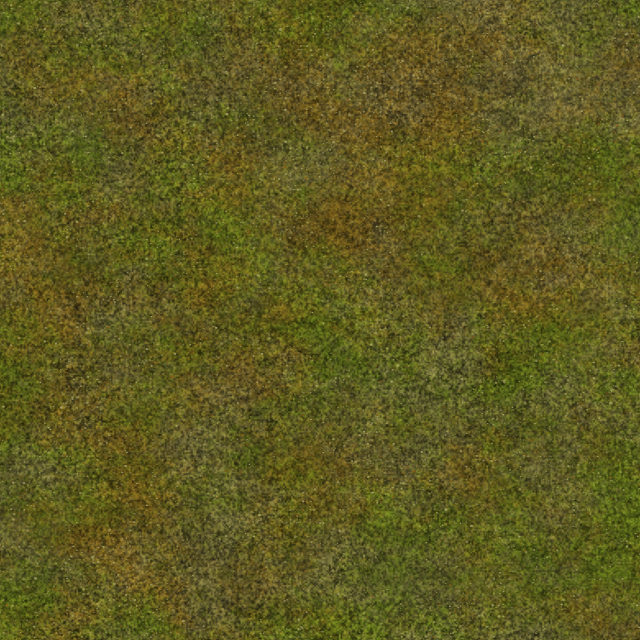
Reproduce this texture procedurally as a WebGL 1 fragment shader.

```glsl
precision highp float;
// Mossy meadow ground: mottled green, brown and grey patches with fine grain and pale specks.

#define PATCH_SCALE 6.0
#define GRAIN_SCALE 390.0
#define GRAIN_CONTRAST 0.53
#define HUE_GRAIN 0.6
#define SPECK_SCALE 120.0
#define SPECK_DENSITY 0.32
#define BRIGHTNESS 0.97

uniform vec2 u_resolution;

const vec3 GREEN  = vec3(0.325, 0.385, 0.085);
const vec3 BROWN  = vec3(0.420, 0.330, 0.095);
const vec3 GREY   = vec3(0.395, 0.370, 0.220);
const vec3 PALE   = vec3(0.660, 0.640, 0.400);
const vec3 ORANGE = vec3(0.540, 0.350, 0.090);

float hash(vec2 p) {
  vec3 q = fract(p.xyx * 0.1031);
  q += dot(q, q.yzx + 33.33);
  return fract((q.x + q.y) * q.z);
}

float noise(vec2 p) {
  vec2 cell = floor(p);
  vec2 f = fract(p);
  f = f * f * (3.0 - 2.0 * f);
  float low = mix(hash(cell), hash(cell + vec2(1.0, 0.0)), f.x);
  float high = mix(hash(cell + vec2(0.0, 1.0)), hash(cell + vec2(1.0)), f.x);
  return mix(low, high, f.y);
}

// Rough fractal noise, centred on 0.5; each octave is turned to hide the lattice.
float mottle(vec2 p) {
  float sum = 0.0;
  float total = 0.0;
  float weight = 1.0;
  for (int i = 0; i < 5; i++) {
    sum += weight * noise(p);
    total += weight;
    weight *= 0.75;
    p = mat2(0.8, 0.6, -0.6, 0.8) * p * 2.03 + 17.3;
  }
  return sum / total;
}

// Blades and crumbs: zero-mean brightness at three small sizes.
float grain(vec2 p) {
  vec2 turned = mat2(0.86, 0.5, -0.5, 0.86) * p;
  return 1.1 * noise(p * GRAIN_SCALE) + noise(turned * GRAIN_SCALE * 0.56 + 31.0)
       + 0.35 * noise(p * GRAIN_SCALE * 0.28 + 73.0) - 1.225;
}

// Scattered small petals and grit, one candidate per cell.
vec3 addSpecks(vec3 ground, vec2 p, float abundance) {
  for (int i = 0; i < 3; i++) {
    float layer = float(i);
    float scale = SPECK_SCALE * (1.0 + 0.3 * layer);
    vec2 q = p * scale + layer * 41.7;
    vec2 cell = floor(q);
    vec2 centre = 0.35 + 0.3 * vec2(hash(cell + 3.1), hash(cell + 8.7));
    float radius = mix(0.10, 0.26, hash(cell + 13.3));
    float blur = 0.6 * scale / u_resolution.y;
    float disc = 1.0 - smoothstep(radius - blur, radius + blur,
                                  length((fract(q) - centre) * vec2(0.9, 1.1)));
    float present = step(hash(cell + 21.9), SPECK_DENSITY * abundance);
    vec3 tint = mix(PALE, ORANGE, step(0.72, hash(cell + 29.3)));
    float random = hash(cell + 37.1);
    float strength = mix(0.15, 0.9, random * random);
    ground = mix(ground, tint, disc * present * strength);
  }
  return ground;
}

void main() {
  vec2 p = gl_FragCoord.xy / u_resolution.y;
  vec2 wide = p * vec2(0.85, 1.15) * PATCH_SCALE;

  // Patch hues, broken up by finer colour noise.
  float fineHue = noise(p * GRAIN_SCALE * 0.45 + 11.0) - 0.5;
  float fineGrey = noise(p * GRAIN_SCALE * 0.5 + 57.0) - 0.5;
  float greenness = mottle(wide + 5.0) + 0.3 * HUE_GRAIN * fineHue;
  float greyness = mottle(wide * 1.2 + 91.0) + 0.4 * HUE_GRAIN * fineGrey;
  vec3 ground = mix(BROWN, GREEN, smoothstep(0.20, 0.76, greenness));
  ground = mix(ground, GREY, 0.8 * smoothstep(0.30, 0.82, greyness));

  // Broad shade, then grain that is rougher in some places than others.
  float shade = 1.0 + 0.4 * (mottle(wide * 2.0 + 143.0) - 0.5);
  float roughness = GRAIN_CONTRAST * mix(0.6, 1.4, mottle(wide * 1.5 + 201.0));
  ground *= BRIGHTNESS * shade * max(0.25, 1.0 + roughness * grain(p));

  float abundance = smoothstep(0.3, 0.7, mottle(wide * 1.7 + 251.0));
  gl_FragColor = vec4(addSpecks(ground, p, abundance), 1.0);
}
```
